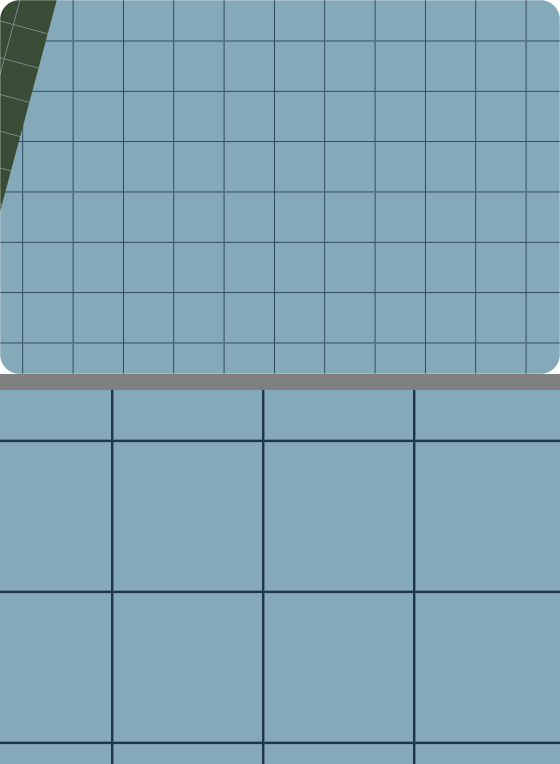
Top: the whole. Bottom: its middle third, enlarged.
A Shadertoy shader for this pattern:

```glsl
// Rounded blue panel with a fine dark square grid and a tilted green gridded sheet in its corner.

// Lengths are fractions of the canvas height.
const float GRID_PITCH = 0.13458;
const vec2 GRID_ORIGIN = vec2(0.0608, 0.0830);   // from the lower left
const float GRID_LINE = 0.0022;

const float SHEET_TILT = 0.2618;                 // radians
const float SHEET_EDGE = 0.1466;                 // from the upper left corner
const float SHEET_PITCH = 0.0949;
const float SHEET_ROW = 0.0542;
const float SHEET_LINE = 0.0017;

const float CORNER_RADIUS = 0.0510;
const float PANEL_INSET = 0.0006;

const vec3 PAPER = vec3(1.0);
const vec3 PANEL_BLUE = vec3(0.518, 0.667, 0.729);
const vec3 GRID_INK = vec3(0.130, 0.210, 0.295);
const vec3 SHEET_GREEN = vec3(0.230, 0.300, 0.212);
const vec3 SHEET_INK = vec3(0.518, 0.667, 0.700);

// Share of a pixel covered by a band centred at distance zero.
vec2 bandCoverage(vec2 dist, float width, float pixel) {
    vec2 hi = min(dist + 0.5 * pixel, vec2(0.5 * width));
    vec2 lo = max(dist - 0.5 * pixel, vec2(-0.5 * width));
    return clamp((hi - lo) / pixel, 0.0, 1.0);
}

// Coverage of a square grid whose lines cross at the origin.
float gridCoverage(vec2 p, float pitch, float width, float pixel) {
    vec2 dist = (fract(p / pitch + 0.5) - 0.5) * pitch;
    vec2 lines = bandCoverage(dist, width, pixel);
    return max(lines.x, lines.y);
}

float roundedBox(vec2 p, vec2 halfSize, float radius) {
    vec2 q = abs(p) - halfSize + radius;
    return length(max(q, 0.0)) + min(max(q.x, q.y), 0.0) - radius;
}

// Share of a pixel inside a signed distance boundary.
float fillCoverage(float dist, float pixel) {
    return clamp(0.5 - dist / pixel, 0.0, 1.0);
}

void mainImage(out vec4 fragColor, in vec2 fragCoord) {
    float pixel = 1.0 / iResolution.y;
    vec2 p = fragCoord * pixel;
    vec2 size = iResolution.xy * pixel;

    // Blue panel and its upright grid
    float grid = gridCoverage(p - GRID_ORIGIN, GRID_PITCH, GRID_LINE, pixel);
    vec3 color = mix(PANEL_BLUE, GRID_INK, grid);

    // Tilted sheet: x runs across its edge, y runs down along it
    vec2 fromTop = vec2(p.x, 1.0 - p.y);
    float c = cos(SHEET_TILT);
    float s = sin(SHEET_TILT);
    vec2 sheet = vec2(c * fromTop.x + s * fromTop.y,
                      c * fromTop.y - s * fromTop.x);
    sheet -= vec2(SHEET_EDGE, SHEET_ROW);
    // The outer edge carries no line, so the columns start one pitch inside
    vec2 cell = vec2(min(sheet.x, -0.5 * SHEET_PITCH), sheet.y);
    float sheetGrid = gridCoverage(cell, SHEET_PITCH, SHEET_LINE, pixel);
    vec3 sheetColor = mix(SHEET_GREEN, SHEET_INK, sheetGrid);
    color = mix(color, sheetColor, fillCoverage(sheet.x, pixel));

    // Rounded outline
    float outline = roundedBox(p - 0.5 * size, 0.5 * size - PANEL_INSET, CORNER_RADIUS);
    color = mix(PAPER, color, fillCoverage(outline, pixel));

    fragColor = vec4(color, 1.0);
}
```
